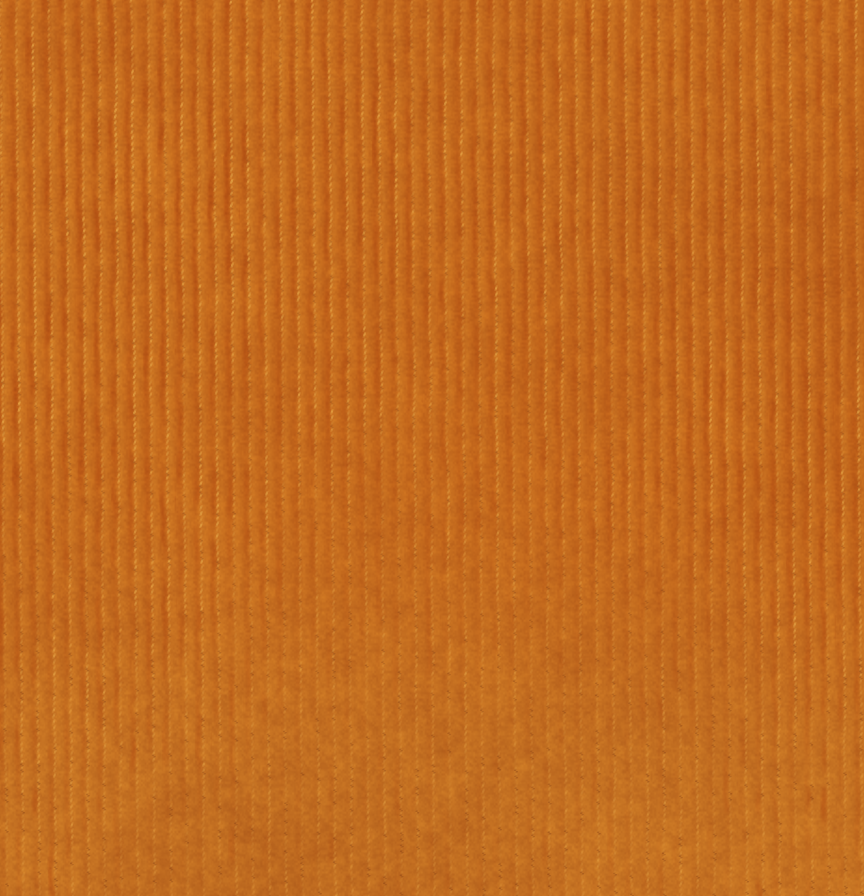
Write a WebGL 2 fragment shader that draws this texture.

```glsl
#version 300 es
precision highp float;
// Orange corduroy: fine vertical ribs, stitched grooves and worn, brushed pile.

uniform vec2 u_resolution;
out vec4 fragColor;

const float RIBS = 52.5;         // ribs across the canvas
const float PHASE = 0.4;         // sideways offset, in ribs
const float LEAN = 0.4;          // drift of a rib from top to bottom
const float WOBBLE = 0.10;       // unevenness of the grooves
const float STITCHES = 150.0;    // stitches down each groove
const float GROOVE_WIDTH = 0.13; // in ribs
const float GRAIN = 0.062;
const float CLUMPS = 0.13;
const float MOTTLE = 0.11;

const vec3 PILE = vec3(0.765, 0.410, 0.112);
const vec3 PILE_BROWN = vec3(0.758, 0.432, 0.130);
const vec3 SHADE = vec3(0.710, 0.318, 0.075);
const vec3 SHEEN = vec3(0.805, 0.480, 0.148);
const vec3 THREAD = vec3(0.860, 0.590, 0.240);
const vec3 PIT = vec3(0.560, 0.270, 0.080);

float hash(vec2 p) {
    return fract(sin(dot(p, vec2(127.1, 311.7))) * 43758.5453);
}

float noise(vec2 p) {
    vec2 i = floor(p), f = fract(p);
    f = f * f * (3.0 - 2.0 * f);
    return mix(mix(hash(i), hash(i + vec2(1, 0)), f.x),
               mix(hash(i + vec2(0, 1)), hash(i + vec2(1, 1)), f.x), f.y);
}

float fbm(vec2 p) {
    float sum = 0.0, amp = 0.5;
    for (int i = 0; i < 4; i++) {
        sum += amp * noise(p);
        p = p * 2.03 + 17.3;
        amp *= 0.5;
    }
    return sum / 0.9375;
}

// Soft band of a given half width around zero.
float band(float d, float halfWidth, float blur) {
    return 1.0 - smoothstep(halfWidth - blur, halfWidth + blur, abs(d));
}

void main() {
    vec2 uv = gl_FragCoord.xy / u_resolution;
    vec2 p = gl_FragCoord.xy / u_resolution.y;

    // Rib coordinate: grooves sit at whole numbers.
    float x = uv.x * RIBS + LEAN * uv.y - PHASE;
    x += WOBBLE * (noise(vec2(x * 0.3, p.y * 30.0)) - 0.5);
    float rib = floor(x + 0.5);
    float d = x - rib;
    float pixel = RIBS / u_resolution.x;

    // Ribs stand out at the top and sides, and flatten towards the lower middle.
    float patches = fbm(p * 4.0 + 5.0);
    float clumps = fbm(p * vec2(72.0, 62.0));
    float side = smoothstep(0.1, 0.5, abs(uv.x - 0.55));
    float relief = mix(0.22, 1.0, smoothstep(0.15, 0.9, uv.y + 0.3 * side));
    relief *= 0.5 + patches;

    // Brushed pile: pale foot and top, redder middle, patches and clumps.
    vec3 color = mix(PILE, PILE_BROWN, smoothstep(0.5, 0.1, uv.y));
    float middle = band(uv.y - 0.52, 0.2, 0.2) * smoothstep(0.1, 0.8, uv.x);
    color = mix(color, SHADE, 0.2 * middle);
    float pile = MOTTLE * (patches - 0.5) + CLUMPS * (clumps - 0.5);
    color *= 1.0 + pile * vec3(0.75, 1.5, 1.7);

    // Ragged shadow on the left of each groove, sheen on the right.
    float streak = noise(vec2(rib * 7.3, p.y * 34.0 + hash(vec2(rib, 2.0)) * 40.0));
    float ragged = 0.3 * (clumps - 0.5);
    float shadow = band(d + 0.27 + ragged, 0.15, 0.16) + band(d - 0.73 + ragged, 0.15, 0.16);
    float sheen = band(d - 0.16 + ragged, 0.14, 0.18);
    color = mix(color, SHADE, clamp(shadow * relief * (0.12 + 0.75 * streak), 0.0, 0.85));
    color = mix(color, SHEEN, clamp(sheen * relief * (0.75 - 0.35 * streak), 0.0, 0.75));

    // Scattered worn streaks where the pile lies crushed.
    float crushed = smoothstep(0.72, 0.95, noise(vec2(rib * 3.7 + 9.0, p.y * 19.0)));
    color = mix(color, SHADE, 0.5 * crushed * shadow * (0.3 + 0.7 * side));

    // Stitched thread in the groove, with faded runs and dark pits.
    float row = p.y * STITCHES + hash(vec2(rib, 8.0));
    float stitch = 0.5 + 0.5 * cos(6.28318 * row);
    float strength = hash(vec2(rib, floor(row + 0.5)));
    float fade = 0.35 + 0.65 * noise(vec2(rib * 5.1, p.y * 9.0));
    float blur = max(pixel * 0.5, 0.04);
    float slant = 0.12 * (fract(row + 0.5) - 0.5);
    float groove = band(d - slant, GROOVE_WIDTH * 0.5, blur);
    float thread = groove * mix(0.3, 1.0, stitch) * (0.35 + 0.65 * strength) * fade;
    color = mix(color, THREAD, clamp(1.25 * thread * (0.4 + 0.6 * relief), 0.0, 0.9));
    float pit = groove * (1.0 - stitch) * step(0.75, hash(vec2(rib + 31.0, floor(row))));
    color = mix(color, PIT, 0.4 * pit * (1.2 - 0.6 * uv.y));

    // Fibre grain at two sizes.
    float grain = noise(p * vec2(480.0, 420.0)) + noise(p * vec2(230.0, 260.0) + 50.0) - 1.0;
    color *= 1.0 + GRAIN * grain * vec3(0.8, 1.4, 1.8);

    fragColor = vec4(clamp(color, 0.0, 1.0), 1.0);
}
```
